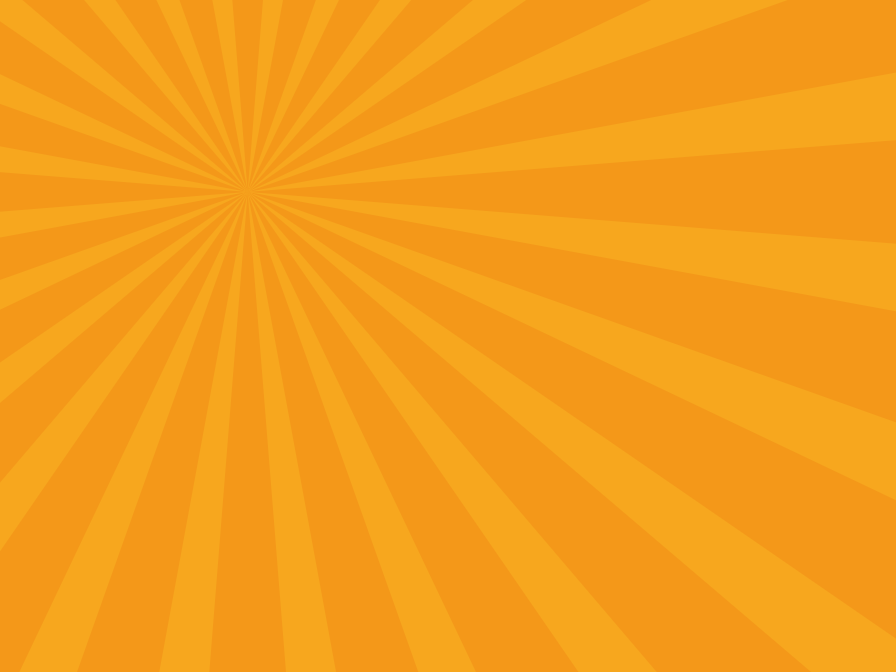
Write a WebGL 1 fragment shader that draws this background.

```glsl
precision highp float;
// Orange sunburst: evenly spaced light rays fan out from a point at the upper left.

uniform vec2 u_resolution;

#define BURST_CENTER vec2(0.2764, 0.7144)
#define RAY_COUNT 24.0
#define RAY_FILL 0.391
#define BASE_COLOR vec3(0.957, 0.596, 0.098)
#define RAY_COLOR vec3(0.967, 0.655, 0.118)

const float TAU = 6.283185;

// Signed distance to the nearest ray edge, positive inside a ray.
float rayDistance(vec2 p) {
  float spacing = TAU / RAY_COUNT;
  float angle = atan(p.y, p.x);
  float offAxis = abs(fract(angle / spacing) - 0.5) * spacing;
  return length(p) * sin(0.5 * RAY_FILL * spacing - offAxis);
}

void main() {
  // Canvas heights as units, measured from the burst center.
  vec2 p = (gl_FragCoord.xy - BURST_CENTER * u_resolution) / u_resolution.y;
  float pixel = 1.0 / u_resolution.y;

  // Edge smoothing one pixel wide; the rays blend together at the center.
  float coverage = clamp(0.5 + rayDistance(p) / pixel, 0.0, 1.0);
  gl_FragColor = vec4(mix(BASE_COLOR, RAY_COLOR, coverage), 1.0);
}
```
